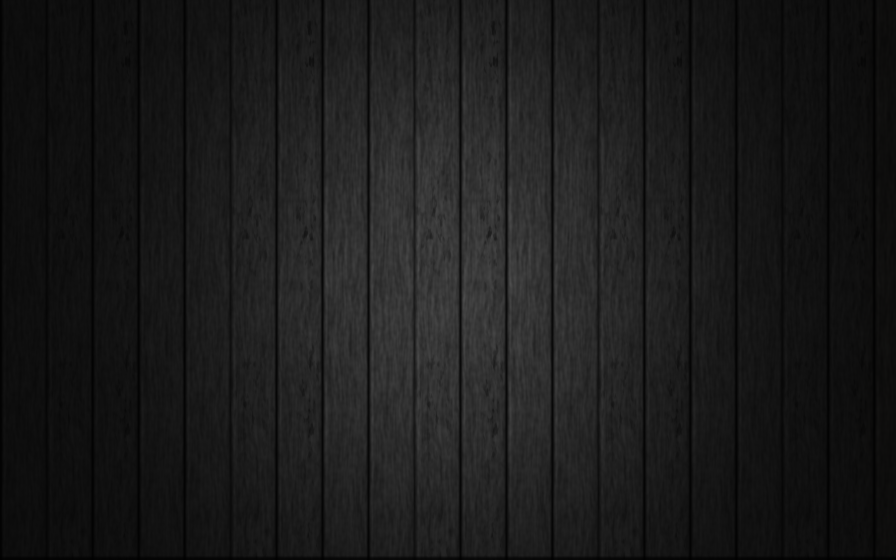
This texture is drawn by a WebGL 2 fragment shader. Its source:

```glsl
#version 300 es
precision highp float;
// Dark vertical wooden planks under a soft central spotlight.
// Stretched gradient noise makes grain, fibres and knots; the wood repeats
// every four planks, while seams and an elliptical glow shade the boards.
uniform vec2 u_resolution;
out vec4 outColor;

const float TAU = 6.2831853;
const float PLANKS = 19.49;       // planks across the canvas
const float SEAM_OFFSET = 0.016;  // first seam, in plank widths
const float REPEAT = 4.0;         // planks before the wood repeats

float hash(vec2 p) {
    vec3 q = fract(vec3(p.xyx) * 0.1031);
    q += dot(q, q.yzx + 33.33);
    return fract((q.x + q.y) * q.z);
}

float cornerSlope(vec2 cell, vec2 offset) {
    float angle = TAU * hash(cell);
    return dot(vec2(cos(angle), sin(angle)), offset);
}

// Gradient noise, roughly -0.7 to 0.7
float gradientNoise(vec2 p) {
    vec2 i = floor(p);
    vec2 f = p - i;
    vec2 u = f * f * f * (f * (f * 6.0 - 15.0) + 10.0);
    vec2 e = vec2(1.0, 0.0);
    float low = mix(cornerSlope(i, f), cornerSlope(i + e.xy, f - e.xy), u.x);
    float high = mix(cornerSlope(i + e.yx, f - e.yx), cornerSlope(i + e.xx, f - e.xx), u.x);
    return mix(low, high, u.y);
}

float fbm(vec2 p) {
    float sum = 0.0;
    float gain = 1.0;
    for (int i = 0; i < 3; i++) {
        sum += gain * gradientNoise(p);
        p = p * 2.03 + 17.3;
        gain *= 0.6;
    }
    return sum;
}

// Brightness factor of the wood: p.x in plank widths, p.y in canvas heights
float woodGrain(vec2 p, float board) {
    vec2 q = vec2(p.x + board * 13.0, p.y);
    float bend = 0.2 * gradientNoise(vec2(q.x * 1.5, q.y * 6.0));
    float x = q.x + 0.4 * bend;
    float streaks = fbm(vec2((q.x + bend) * 5.0, q.y * 5.0));
    float fibres = gradientNoise(vec2(x * 11.3, q.y * 17.0 + 40.0));
    float threads = gradientNoise(vec2(x * 17.7, q.y * 46.0 + 9.0));
    float pores = gradientNoise(vec2(x * 12.7 + 5.0, q.y * 110.0));
    return 1.0 + 0.13 * streaks + 0.22 * fibres + 0.22 * threads + 0.13 * pores;
}

// Dark flecks gathered in bands along a knotty strip of a plank
float knotFlecks(vec2 p, float board, float centre, float width) {
    float strip = exp(-pow((p.x - centre) / width, 2.0));
    float band = 0.5 + 0.5 * cos(TAU * (p.y - 0.6) / 0.313);
    float n = fbm(vec2(p.x * 6.0 + board * 9.0, p.y * 30.0));
    return strip * mix(0.35, 1.0, band) * smoothstep(0.05, 0.6, n);
}

// Thin dark groove with a faint lit bevel; x is signed distance from the seam
float seamShade(float x, float strength) {
    float groove = exp(-pow(x / 0.034, 2.0));
    float shadow = exp(-abs(x) / 0.07);
    float bevel = exp(-pow((x - 0.085) / 0.03, 2.0));
    return (1.0 - strength * (0.62 * groove + 0.18 * shadow)) * (1.0 + 0.2 * bevel);
}

float spotlight(vec2 uv) {
    vec2 d = (uv - vec2(0.505, 0.505)) * vec2(1.0, 0.52);
    return 0.047 + 0.178 * exp(-dot(d, d) / 0.071);
}

void main() {
    vec2 uv = gl_FragCoord.xy / u_resolution;

    // Plank index and position inside the repeating set of boards
    float x = uv.x * PLANKS - SEAM_OFFSET;
    float board = mod(floor(x), REPEAT);
    vec2 p = vec2(fract(x), uv.y);

    // Wood, with knots on the second and third boards of each set
    float wood = woodGrain(p, board);
    float knotty = step(1.5, board) * step(board, 2.5);
    float worn = step(0.5, board) * step(board, 1.5);
    wood *= 1.0 - 0.50 * knotty * knotFlecks(p, board, 0.70, 0.28);
    wood *= 1.0 - 0.34 * worn * knotFlecks(p, board, 0.45, 0.45);
    wood *= 0.96 + 0.08 * hash(vec2(board, 7.0));

    // Seams; the one before the worn board is shallower
    float seam = floor(x + 0.5);
    float shallow = 1.0 - step(0.5, abs(mod(seam, REPEAT) - 1.0));
    wood *= seamShade(x - seam, mix(1.0, 0.65, shallow));

    // Light, neutral tint and dark lower rim
    vec3 color = vec3(spotlight(uv) * wood);
    color *= mix(vec3(1.0), vec3(1.04, 1.0, 0.94), smoothstep(0.94, 1.0, uv.x));
    color *= mix(0.3, 1.0, smoothstep(0.002, 0.009, uv.y));
    outColor = vec4(color, 1.0);
}
```
